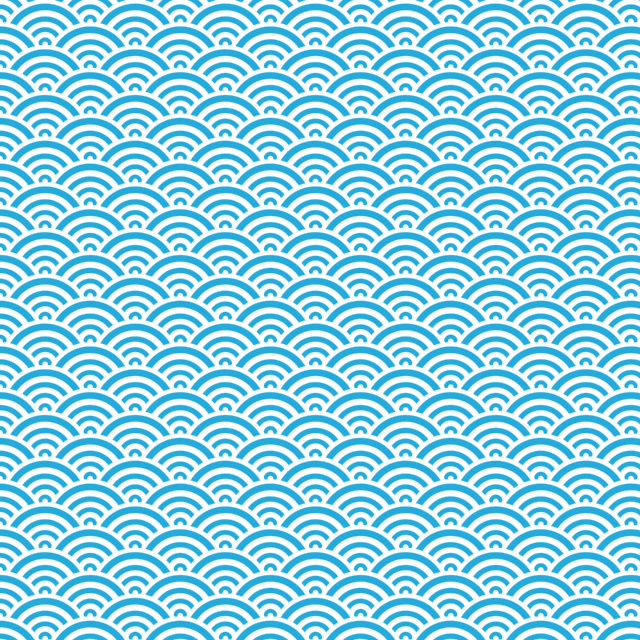
A Shadertoy shader for this pattern:

```glsl
#define COLUMNS 7.1
#define ROWS 28.0
#define ORIGIN vec2(0.4930, 0.5736)
#define RING_RADII vec4(0.830, 0.561, 0.327, 0.107)
#define RING_HALF_WIDTHS vec4(0.074, 0.059, 0.053, 0.045)
#define EDGE_PIXELS 1.3
#define BLUE vec3(0.14, 0.67, 0.86)
#define WHITE vec3(0.99, 1.00, 1.00)

// Blue coverage of the concentric rings at a distance from the scale centre
float ringInk(float dist, float edge) {
    vec4 gap = abs(dist - RING_RADII) - RING_HALF_WIDTHS;
    return min(dot(clamp(0.5 - gap / edge, 0.0, 1.0), vec4(1.0)), 1.0);
}

// Distance to the nearest scale centre in a row; odd rows shift by one radius
float scaleDistance(vec2 p, float row, float rowStep) {
    float shift = mod(row, 2.0);
    float x = mod(p.x - shift + 1.0, 2.0) - 1.0;
    return length(vec2(x, p.y - row * rowStep));
}

void mainImage(out vec4 fragColor, in vec2 fragCoord) {
    // One unit is the radius of a scale, half a column wide
    float unitsPerCanvas = 2.0 * COLUMNS;
    float rowStep = unitsPerCanvas / ROWS;
    float edge = EDGE_PIXELS * unitsPerCanvas / iResolution.y;
    vec2 p = (fragCoord / iResolution.y - ORIGIN) * unitsPerCanvas;

    // Paint back to front: lower rows overlap the rows above
    float baseRow = floor(p.y / rowStep);
    float ink = 0.0;
    for (int i = 1; i >= -1; i--) {
        float dist = scaleDistance(p, baseRow + float(i), rowStep);
        float cover = clamp(0.5 + (1.0 - dist) / edge, 0.0, 1.0);
        ink = mix(ink, ringInk(dist, edge), cover);
    }

    fragColor = vec4(mix(WHITE, BLUE, ink), 1.0);
}
```
